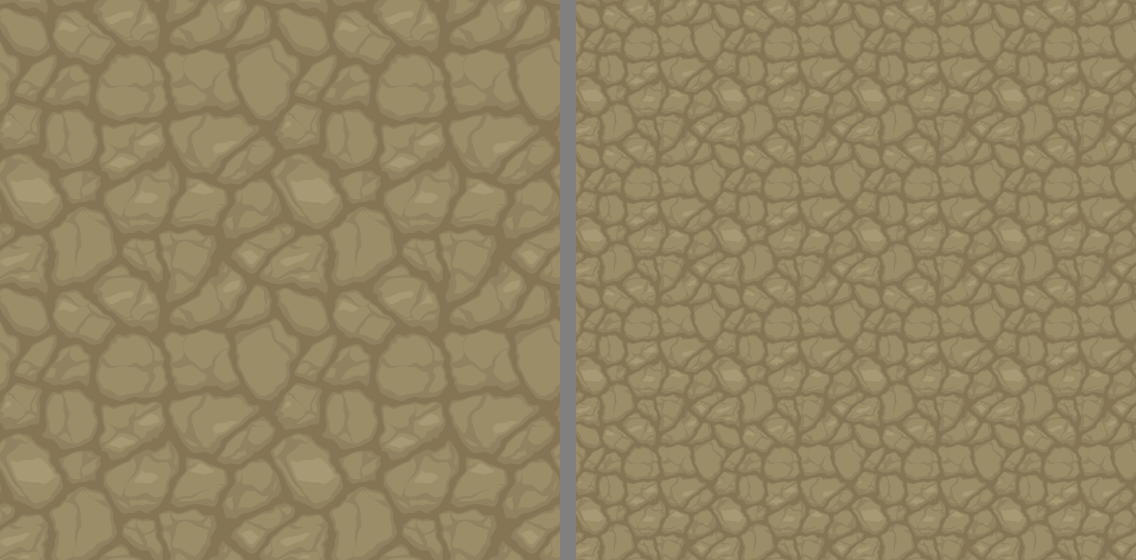
Left, the tile; right, the same tile 2 across and 2 down.
This texture is drawn by a Shadertoy shader. Its source:

```glsl
#define REPEATS 2.0    // whole tiles across the canvas
#define ROCKS 5.0      // rock cells per tile side
#define SLABS 4.0      // coarse stone cells per tile side
#define PEBBLES 8.0    // fine stone cells per tile side
#define GAP 0.011      // half width of the soil between rocks
#define RIM 0.007      // shaded border of each rock
#define LEAN 0.07      // extra shade on the lower sides
#define SPLIT 0.007    // half width of cracks inside a rock
#define ROUNDING 0.05  // softness of the corners
#define LIT 0.5        // share of stones with a highlight

const float TAU = 6.2831853;
const vec3 SOIL = vec3(0.520, 0.457, 0.333);
const vec3 SHADE = vec3(0.565, 0.505, 0.375);
const vec3 FACE = vec3(0.610, 0.553, 0.410);
const vec3 HIGHLIGHT = vec3(0.652, 0.599, 0.453);

struct Cell {
    float edge;   // distance to the border
    float face;   // the same, pulled in along the lower sides
    vec2 seed;    // offset from the pixel to the cell seed
    float random;
};

vec3 hash(vec2 c) {
    vec3 q = fract(c.xyx * vec3(0.1031, 0.1030, 0.0973));
    q += dot(q, q.yxz + 33.33);
    return fract((q.xxy + q.yzz) * q.zyx);
}

// Seed offset in xy, size weight in z, wrapped every n cells
vec3 seedAt(vec2 cell, float n) {
    vec3 h = hash(mod(cell, n) + n * 7.0);
    return vec3(0.08 + 0.84 * h.xy, 0.35 * h.z);
}

// Weighted cellular noise with rounded borders
Cell cells(vec2 p, float n) {
    vec2 base = floor(p * n), f = fract(p * n);
    vec2 owner = vec2(0.0);
    vec3 best = vec3(0.0);
    float nearest = 1e5;
    for (int y = -2; y <= 2; y++)
    for (int x = -2; x <= 2; x++) {
        vec2 g = vec2(x, y);
        vec3 s = seedAt(base + g, n);
        s.xy += g - f;
        float power = dot(s.xy, s.xy) - s.z;
        if (power < nearest) { nearest = power; best = s; owner = g; }
    }
    float edgeSum = 1e-9, faceSum = 1e-9;
    for (int y = -2; y <= 2; y++)
    for (int x = -2; x <= 2; x++) {
        vec2 g = vec2(x, y);
        if (g == owner) continue;
        vec3 s = seedAt(base + g, n);
        s.xy += g - f;
        vec2 between = s.xy - best.xy;
        float span = max(length(between), 0.01);
        float d = 0.5 * (dot(s.xy, s.xy) - s.z - nearest) / span;
        edgeSum += exp(-d / ROUNDING);
        faceSum += exp((LEAN * max(0.0, -between.y / span) - d) / ROUNDING);
    }
    float random = hash(mod(base + owner, n) + n * 13.0).x;
    return Cell(-ROUNDING * log(edgeSum) / n, -ROUNDING * log(faceSum) / n,
                best.xy, random);
}

// Layered sines with whole frequencies make ragged outlines that wrap
vec2 ragged(vec2 p) {
    p += 0.018 * sin(TAU * (vec2(3, 2) * p.yx + vec2(1, -2) * p + vec2(0.1, 0.6)));
    p += 0.006 * sin(TAU * (vec2(8, 9) * p.yx + vec2(4, -5) * p + vec2(0.4, 0.2)));
    p += 0.0025 * sin(TAU * (vec2(19, 17) * p.yx + vec2(-9, 11) * p));
    return p;
}

void mainImage(out vec4 fragColor, in vec2 fragCoord) {
    vec2 p = ragged(REPEATS * fragCoord / iResolution.xy);
    float blur = 0.7 * REPEATS / iResolution.y;

    // Rocks, each broken into large or small stones
    Cell rock = cells(p, ROCKS);
    float n = rock.random < 0.5 ? SLABS : PEBBLES;
    Cell stone = cells(p, n);

    // Cracks taper and fade along their length
    float taper = sin(TAU * dot(p, vec2(5, -2))) * sin(TAU * dot(p, vec2(2, 5)));
    float body = rock.edge - GAP;
    float face = min(rock.face - GAP - RIM, stone.edge - SPLIT * (0.75 + 0.8 * taper));

    // Flat highlight on the upper part of some stones
    vec2 radius = vec2(0.36, 0.16);
    float oval = 1.0 - length((stone.seed + vec2(0.0, 0.12)) / radius);
    float light = min(oval * radius.y / n, face - 0.010);
    float lit = step(stone.random, LIT);

    vec3 color = mix(SOIL, SHADE, smoothstep(-blur, blur, body));
    color = mix(color, FACE, smoothstep(-blur, blur, face));
    color = mix(color, HIGHLIGHT, lit * smoothstep(-blur, blur, light));
    fragColor = vec4(color, 1.0);
}
```
